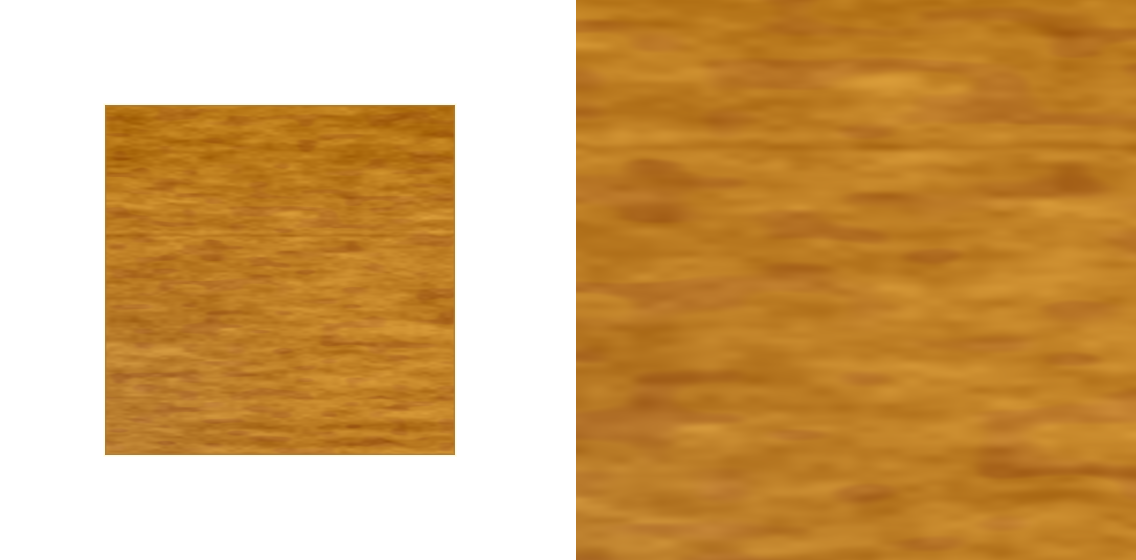
Left: the whole. Right: its middle third, enlarged.
This texture is drawn by a Shadertoy shader. Its source:

```glsl
float hash(vec2 p) {
    vec3 q = fract(vec3(p.xyx) * 0.1031);
    q += dot(q, q.yzx + 33.33);
    return fract((q.x + q.y) * q.z);
}

// Value noise in -0.5..0.5 that wraps after a whole number of cells
float wrapNoise(vec2 uv, vec2 cells) {
    vec2 p = uv * cells;
    vec2 i = floor(p);
    vec2 f = p - i;
    f = f * f * (3.0 - 2.0 * f);
    vec2 a = mod(i, cells);
    vec2 b = mod(i + 1.0, cells);
    float low = mix(hash(a), hash(vec2(b.x, a.y)), f.x);
    float high = mix(hash(vec2(a.x, b.y)), hash(b), f.x);
    return mix(low, high, f.y) - 0.5;
}

// Soft horizontal line around height y
float streak(float height, float y, float width) {
    float d = (height - y) / width;
    return exp(-d * d);
}

vec3 woodColor(vec2 uv) {
    // Gently bent fibres
    vec2 p = uv;
    p.y += 0.012 * wrapNoise(uv, vec2(5.0, 6.0)) + 0.004 * wrapNoise(uv, vec2(19.0, 40.0));
    float lower = 1.0 - smoothstep(0.3, 0.58, uv.y);

    // Broad bands, streaks and fine fibres
    float broad = wrapNoise(p, vec2(4.0, 22.0));
    float medium = wrapNoise(p, vec2(13.0, 75.0));
    float fine = wrapNoise(p, vec2(29.0, 150.0));
    float fibre = wrapNoise(p, vec2(75.0, 230.0));
    float ripple = sin(6.2831853 * 32.0 * p.y) * (0.6 + wrapNoise(uv, vec2(7.0, 16.0)));
    float tone = 0.3 * broad + 0.4 * medium + 0.36 * fine + 0.25 * fibre + 0.13 * lower * ripple;
    tone -= 0.16 * smoothstep(0.61, 0.68, uv.y);

    // Long bright seams with a dark shadow line
    float broken = 0.6 + wrapNoise(uv, vec2(14.0, 30.0));
    tone += 0.3 * broken * streak(uv.y, 0.586, 0.003);
    tone -= 0.2 * streak(uv.y, 0.579, 0.0025);
    tone += 0.3 * broken * streak(p.y, 0.635 - 0.03 * uv.x, 0.005);

    vec3 honey = vec3(0.745, 0.495, 0.14);
    vec3 color = honey + tone * vec3(0.21, 0.23, 0.17);

    // Reddish pores and a greyer lower left
    float pores = smoothstep(0.08, 0.4, wrapNoise(p + 0.37, vec2(24.0, 95.0)));
    color -= pores * vec3(0.045, 0.06, 0.005);
    float haze = lower * (1.0 - smoothstep(0.2, 0.65, uv.x));
    color += haze * vec3(-0.01, 0.005, 0.045);
    color.b -= 0.03 * smoothstep(0.58, 0.75, uv.y);
    return color;
}

void mainImage(out vec4 fragColor, in vec2 fragCoord) {
    vec2 uv = fragCoord / iResolution.xy;
    vec2 offset = abs(uv - 0.5);
    float edge = max(offset.x, offset.y) - 0.3125;

    // Wood panel, dull rim, cream fringe, white surround
    vec3 color = woodColor(uv);
    color = mix(color, vec3(0.63, 0.49, 0.27), 0.8 * smoothstep(-0.004, -0.001, edge));
    color = mix(color, vec3(1.0, 0.98, 0.86), smoothstep(-0.001, 0.001, edge));
    color = mix(color, vec3(1.0), smoothstep(0.001, 0.004, edge));
    fragColor = vec4(color, 1.0);
}
```
